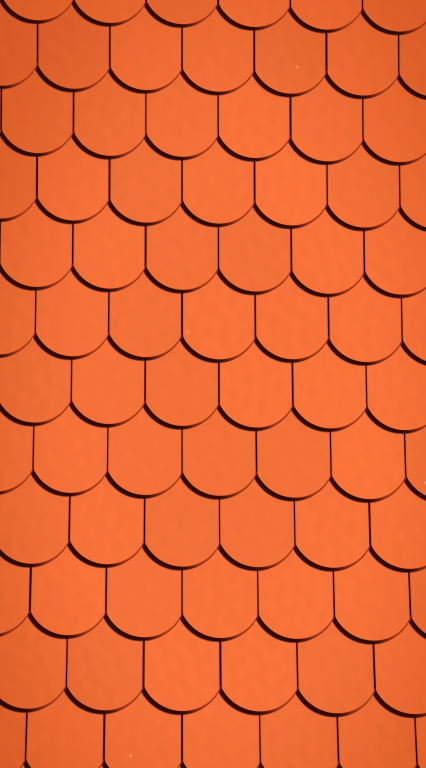
Reproduce this texture procedurally as a Shadertoy shader.

```glsl
// Overlapping rows of round-ended orange clay roof tiles with side-lit shadows.

// Layout, in canvas heights measured from the top
const int   ROWS = 13;
const float FIRST_ROW = 0.0325;    // lowest point of the first row
const float ROW_STEP = 0.0858;
const float ROW_GROWTH = 0.000035; // rows spread towards the viewer
const float CENTER_X = 0.237;
const float TILE_WIDTH = 0.094;
const float WIDTH_GROWTH = 0.0081;
const float TILT_TOP = 0.028;
const float TILT_BOTTOM = 0.012;

// Tile details, in tile widths
const float ARC_RADIUS = 0.545;
const float RIM = 0.030;
const vec2  SHADOW_OFFSET = vec2(-0.040, 0.044);
const float JOINT_HALF_WIDTH = 0.011;
const float JITTER = 0.022;
const float TONE_VARIATION = 0.035;
const float SPECK_CHANCE = 0.08;

const vec3 CLAY = vec3(0.965, 0.445, 0.225);
const vec3 CLAY_DIM = vec3(0.850, 0.355, 0.150);
const vec3 RIM_LIT = vec3(0.660, 0.220, 0.095);
const vec3 RIM_DARK = vec3(0.200, 0.030, 0.035);
const vec3 SHADOW = vec3(0.140, 0.020, 0.040);
const vec3 SPECK = vec3(1.000, 0.740, 0.520);

float hash(vec2 p) {
    return fract(sin(dot(p, vec2(127.1, 311.7))) * 4375.85);
}

// Signed distance to the rounded lower end of a row; q.y = 0 at the row's foot
float rowEdge(vec2 q, float row) {
    float jitter = JITTER * (hash(vec2(floor(q.x), row)) - 0.5);
    float x = fract(q.x) - 0.5;
    float y = max(q.y + ARC_RADIUS - jitter, 0.0);
    return length(vec2(x, y)) - ARC_RADIUS;
}

// Fine, slightly vertical mottling
float grain(vec2 p) {
    return sin(p.x * 310.0 + 2.0 * sin(p.y * 47.0))
         + sin(p.x * 173.0 - p.y * 91.0 + sin(p.y * 130.0))
         + sin(p.y * 210.0 + 2.0 * sin(p.x * 120.0));
}

// Face of one tile: tone, pale chip and the dark joints at its sides
vec3 tileFace(vec2 q, float row, vec3 clay, float aa) {
    vec2 id = vec2(floor(q.x), row);
    float x = fract(q.x) - 0.5;
    vec3 color = clay * (1.0 + TONE_VARIATION * (hash(id + 7.3) - 0.5));

    vec2 chip = vec2(hash(id + 2.1) - 0.5, -0.1 - 0.5 * hash(id + 5.7));
    float chipDist = length((vec2(x, q.y) - chip) * vec2(1.0, 0.6)) - 0.012;
    float chipped = step(hash(id + 9.4), SPECK_CHANCE);
    color = mix(color, SPECK, 0.6 * chipped * smoothstep(aa, -aa, chipDist));

    float side = 0.5 - abs(x);
    float wear = hash(vec2(floor(q.x + 0.5), row) + 3.9);
    float halfWidth = JOINT_HALF_WIDTH * mix(0.7, 1.25, wear);
    color = mix(color, RIM_LIT, 0.3 * smoothstep(0.035, 0.0, side));
    return mix(color, SHADOW, 0.92 * smoothstep(aa, -aa, side - halfWidth));
}

void mainImage(out vec4 fragColor, in vec2 fragCoord) {
    vec2 uv = fragCoord / iResolution.xy;
    vec2 p = vec2(fragCoord.x, iResolution.y - fragCoord.y) / iResolution.y;

    // Mild perspective and tilt
    float width = TILE_WIDTH + WIDTH_GROWTH * p.y * p.y;
    float across = (p.x - CENTER_X) / width;
    float down = p.y - (p.x - CENTER_X) * mix(TILT_TOP, TILT_BOTTOM, p.y);
    float aa = 0.7 / (width * iResolution.y);

    // Light falls off towards the borders
    float falloff = smoothstep(0.32, 0.78, length(uv - vec2(0.53, 0.45)));
    vec3 clay = mix(CLAY, CLAY_DIM, falloff) * (1.0 + 0.004 * grain(p));

    // Lay the rows from the bottom up, each over the one below
    vec3 color = clay;
    for (int i = ROWS - 1; i >= 0; i--) {
        float row = float(i);
        float foot = FIRST_ROW + ROW_STEP * row + ROW_GROWTH * row * row * row;
        float stagger = 0.5 * (1.0 - mod(row, 2.0));
        vec2 q = vec2(across + stagger, (down - foot) / width);

        float shade = rowEdge(q - SHADOW_OFFSET, row);
        color = mix(color, SHADOW, 0.95 * smoothstep(0.012 + aa, -aa, shade));

        float rim = rowEdge(q - vec2(0.0, RIM), row);
        float lit = smoothstep(-0.05, 0.32, fract(q.x) - 0.5);
        vec3 rimColor = mix(RIM_DARK, RIM_LIT, lit);
        color = mix(color, rimColor, smoothstep(aa, -aa, rim));

        float body = rowEdge(q, row);
        vec3 face = tileFace(q, row, clay, aa);
        color = mix(color, face, smoothstep(aa, -aa, body));
    }
    fragColor = vec4(color, 1.0);
}
```
